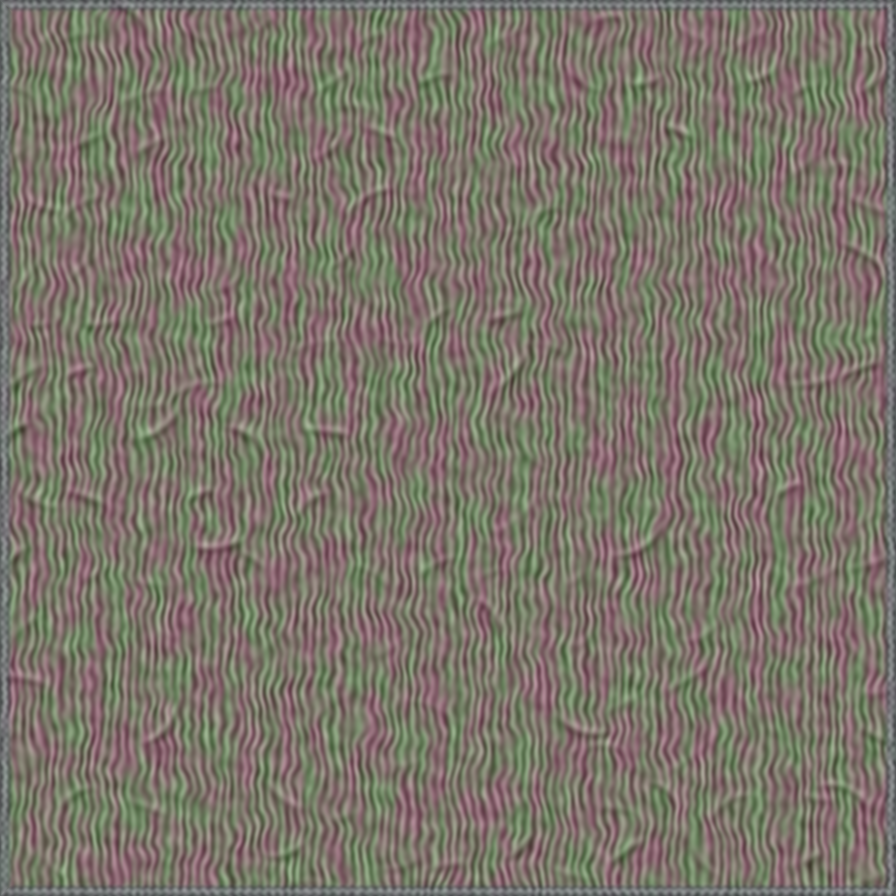
Write a Shadertoy shader that draws this texture.

```glsl
#define STRIPES 96.0
#define STRIPE_CONTRAST 0.105
#define WRINKLE_CONTRAST 0.085
#define CREASE_CONTRAST 0.27
#define CREASE_CELLS 15.0
#define FRAME_WIDTH 0.011
#define BASE_COLOR vec3(0.485, 0.458, 0.412)
#define GREEN_SHIFT vec3(-0.032, 0.038, -0.016)
#define FRAME_TINT vec3(-0.07, -0.02, 0.04)

const float TAU = 6.2831853;

vec2 hash2(vec2 p) {
    vec3 q = fract(p.xyx * vec3(0.1031, 0.1030, 0.0973));
    q += dot(q, q.yzx + 33.33);
    return fract((q.xx + q.yz) * q.zy);
}

float cornerSlope(vec2 cell, vec2 offset) {
    float angle = TAU * hash2(cell).x;
    return dot(vec2(cos(angle), sin(angle)), offset);
}

float gradientNoise(vec2 p) {
    vec2 i = floor(p), f = fract(p);
    vec2 u = f * f * f * (f * (f * 6.0 - 15.0) + 10.0);
    vec2 e = vec2(1.0, 0.0);
    return mix(mix(cornerSlope(i, f), cornerSlope(i + e.xy, f - e.xy), u.x),
               mix(cornerSlope(i + e.yx, f - e.yx), cornerSlope(i + e.xx, f - e.xx), u.x), u.y);
}

float edgeDistance(vec2 p) {
    vec2 d = min(p, 1.0 - p);
    return min(d.x, d.y);
}

// Scattered bent strokes, lit above and shaded below: x = relief, y = coverage
vec2 creases(vec2 p) {
    vec2 g = p * CREASE_CELLS, cell = floor(g), result = vec2(0.0);
    for (int j = -1; j <= 1; j++)
    for (int i = -1; i <= 1; i++) {
        vec2 id = cell + vec2(i, j);
        vec2 place = hash2(id + 40.0), shape = hash2(id + 91.0), kind = hash2(id + 157.0);
        vec2 center = id + 0.15 + 0.7 * place;
        float nearEdge = smoothstep(0.12, 0.03, edgeDistance(center / CREASE_CELLS));
        float present = step(kind.x, 0.5 + 0.4 * nearEdge);
        float angle = mix(0.1, 0.95, shape.x) * (kind.y < 0.68 ? 1.0 : -1.0);
        float c = cos(angle), s = sin(angle);
        vec2 q = mat2(c, -s, s, c) * (g - center);
        float halfLength = mix(0.25, 0.62, shape.y);
        float across = (q.y - (place.x - 0.5) * 1.5 * q.x * q.x) / 0.085;
        float cover = present * exp(-across * across)
                    * smoothstep(halfLength, halfLength * 0.35, abs(q.x));
        float strength = mix(0.3, 1.0, place.y * place.y);
        result += strength * cover * vec2(across, 1.0);
    }
    return result;
}

void mainImage(out vec4 fragColor, in vec2 fragCoord) {
    vec2 p = fragCoord / iResolution.xy;

    // Fine vertical stripes that waver and fade
    float waver = 6.5 * gradientNoise(p * vec2(13.0, 20.0))
                + 3.2 * gradientNoise(p * vec2(32.0, 46.0) + 17.0);
    float phase = TAU * STRIPES * p.x + waver;
    float fade = 0.85 + 0.9 * gradientNoise(p * vec2(36.0, 24.0) + 5.0);
    vec2 crease = creases(p);
    float light = STRIPE_CONTRAST * fade * sin(phase) * (1.0 - 0.6 * min(crease.y, 1.0));

    // Small wrinkles between the stripes, then the longer creases
    float wrinkle = gradientNoise(p * vec2(48.0, 62.0) + vec2(0.0, 14.0 * p.x) + 71.0)
                  + 0.8 * gradientNoise(p * vec2(110.0, 70.0) + 29.0);
    light += WRINKLE_CONTRAST * wrinkle + CREASE_CONTRAST * crease.x;

    // Upright patches of green and mauve
    float hue = 3.4 * gradientNoise(p * vec2(42.0, 15.0) + 11.0)
              + 2.2 * gradientNoise(p * vec2(88.0, 30.0) + 53.0)
              + 0.35 * sin(phase + 1.2);
    hue = clamp(hue, -1.7, 1.7);
    vec3 color = BASE_COLOR + light + GREEN_SHIFT * hue;

    // Woven border with a cool tint
    float edge = edgeDistance(p);
    float frame = smoothstep(FRAME_WIDTH * 1.4, FRAME_WIDTH * 0.6, edge);
    float weave = -0.09 * cos(TAU * edge / FRAME_WIDTH)
                + 0.05 * sin(TAU * STRIPES * p.x) * sin(TAU * STRIPES * p.y);
    color = mix(color, BASE_COLOR + FRAME_TINT + weave + 0.4 * light, 0.8 * frame);

    fragColor = vec4(clamp(color, 0.0, 1.0), 1.0);
}
```
